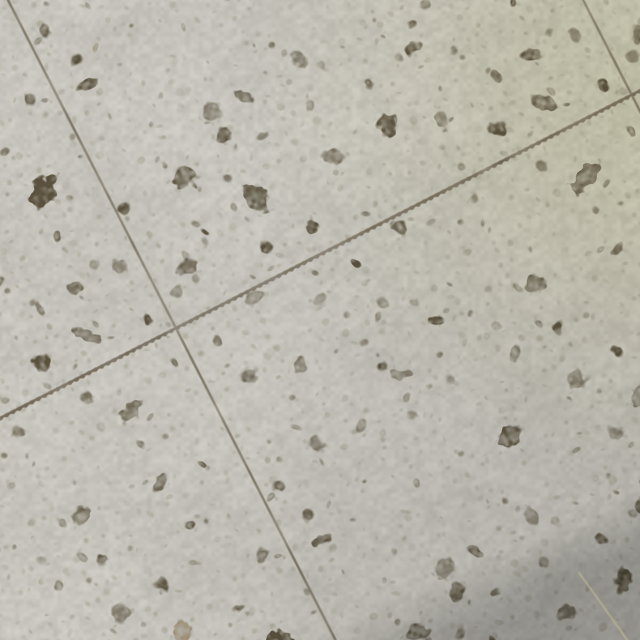
This texture is drawn by a three.js fragment shader. Its source:

```glsl
// Pale stone floor tiles laid at an angle, each printed with the same brown pores, thin joints between.
varying vec2 vUv;

const float TILE_SIZE = 0.80;             // tile edge in canvas widths
const float TILE_ANGLE = 0.473;           // radians
const vec2 TILE_CORNER = vec2(0.275, 0.487);
const float SEAM_HALF = 0.0013;           // plain joint, half width
const float TOOTHED_HALF = 0.0020;        // toothed joint, half width
const float TEETH_PER_TILE = 72.0;
const float SOFT = 0.0024;                // edge softness
const float GRAIN = 0.048;
const float SHADOW = 0.17;
const float FALLOFF = 0.085;              // broad darkening to the lower right

const vec3 STONE = vec3(0.775, 0.766, 0.735);
const vec3 STONE_WARM = vec3(0.765, 0.755, 0.655);
const vec3 PORE = vec3(0.33, 0.295, 0.215);
const vec3 FLECK = vec3(0.53, 0.51, 0.43);
const vec3 RUST = vec3(0.55, 0.41, 0.20);
const vec3 JOINT = vec3(0.41, 0.37, 0.30);
const vec3 SCRATCH = vec3(0.75, 0.72, 0.58);

vec2 hash2(vec2 p) {
  return fract(sin(vec2(dot(p, vec2(127.1, 311.7)), dot(p, vec2(269.5, 183.3)))) * 43758.55);
}

float noise(vec2 p) {
  vec2 i = floor(p), f = fract(p);
  f = f * f * (3.0 - 2.0 * f);
  float low = mix(hash2(i).x, hash2(i + vec2(1.0, 0.0)).x, f.x);
  float high = mix(hash2(i + vec2(0.0, 1.0)).x, hash2(i + 1.0).x, f.x);
  return mix(low, high, f.y);
}

mat2 rotation(float a) {
  return mat2(cos(a), -sin(a), sin(a), cos(a));
}

// Cellular pores that recur in every tile: x = darkness, y = rust
vec2 pores(vec2 p, float cells, float rMin, float rMax, float chance) {
  vec2 q = p * cells, result = vec2(0.0);
  float soft = SOFT / TILE_SIZE * cells * 1.4;
  float ragged = 0.35 + 0.85 * noise(p * 62.0) + 0.45 * noise(p * 125.0 + 4.0);
  float mottle = 0.5 + 0.75 * noise(p * 125.0 + 9.0);
  for (int j = -1; j <= 1; j++) {
    for (int i = -1; i <= 1; i++) {
      vec2 id = floor(q) + vec2(float(i), float(j));
      vec2 key = mod(id, cells) + cells * 1.37;
      vec2 place = hash2(key), shape = hash2(key + 31.7);
      vec2 kind = hash2(key + 73.1), look = hash2(key + 117.9);
      vec2 d = rotation(6.2832 * shape.x) * (q - id - 0.15 - 0.7 * place);
      d.x *= 1.0 + 1.1 * shape.y * shape.y;
      float r = mix(rMin, rMax, kind.y * kind.y) * cells * ragged;
      float dist = length(d);
      float body = 1.0 - smoothstep(r - soft, r + soft, dist);
      float hollow = mix(1.0, smoothstep(0.0, r, dist), 0.35 * look.y);
      float dark = body * hollow * mottle * mix(0.5, 1.1, look.x) * step(kind.x, chance);
      float rust = step(0.985, hash2(id + 5.3).x);
      result = max(result, vec2(dark, dark * rust));
    }
  }
  return result;
}

float seam(float d, float halfWidth) {
  return 1.0 - smoothstep(halfWidth - SOFT * 0.5, halfWidth + SOFT, abs(d));
}

float segment(vec2 p, vec2 a, vec2 b) {
  vec2 ab = b - a;
  return length(p - a - ab * clamp(dot(p - a, ab) / dot(ab, ab), 0.0, 1.0));
}

void main() {
  vec2 p = rotation(TILE_ANGLE) * (vUv - TILE_CORNER) / TILE_SIZE;

  // Stone with warm light from the upper right
  float glow = 1.0 - smoothstep(0.0, 0.7, distance(vUv, vec2(1.05, 0.86)));
  vec3 color = mix(STONE, STONE_WARM, 0.9 * glow);
  color += GRAIN * (noise(vUv * 150.0) - 0.5);
  color += GRAIN * 0.8 * (noise(p * vec2(50.0, 80.0)) - 0.5);
  color += GRAIN * 0.6 * (noise(p * 9.0) - 0.5);

  // Faint flecks, then small to large pores
  float fleck = pores(p, 36.0, 0.003, 0.007, 0.55).x;
  color = mix(color, FLECK, 0.42 * fleck);
  vec2 small = pores(p, 20.0, 0.004, 0.010, 0.26);
  vec2 medium = pores(p, 10.0, 0.010, 0.019, 0.52);
  vec2 large = pores(p, 5.0, 0.017, 0.033, 0.50);
  vec2 pore = max(max(small * 0.6, medium * 0.95), large);
  vec3 poreColor = mix(PORE, RUST, clamp(pore.y * 1.5, 0.0, 1.0));
  color = mix(color, poreColor, clamp(pore.x, 0.0, 0.95));

  // Joints: plain along one axis, toothed along the other
  vec2 edge = (fract(p + 0.5) - 0.5) * TILE_SIZE;
  float tooth = sin(6.2832 * TEETH_PER_TILE * p.x);
  float wear = 0.65 + 0.35 * noise(p * 28.0);
  float plain = seam(edge.x, SEAM_HALF) * 0.8;
  float toothed = seam(edge.y + 0.0004 * tooth, TOOTHED_HALF + 0.0006 * tooth);
  color = mix(color, JOINT, max(plain, toothed * 0.92) * wear);

  // Soft shadow at the lower right
  float shade = dot(vUv - vec2(0.716, 0.0625), vec2(0.417, -0.909));
  float broad = smoothstep(0.45, 1.3, vUv.x + 0.45 * (1.0 - vUv.y));
  color *= 1.0 - SHADOW * smoothstep(-0.06, 0.06, shade) - FALLOFF * broad * (1.0 - 0.7 * glow);

  // Pale scratch
  float scratch = segment(vUv, vec2(0.905, 0.105), vec2(0.98, 0.0));
  color = mix(color, SCRATCH, 0.6 * seam(scratch, 0.0010));

  gl_FragColor = vec4(color, 1.0);
}
```
